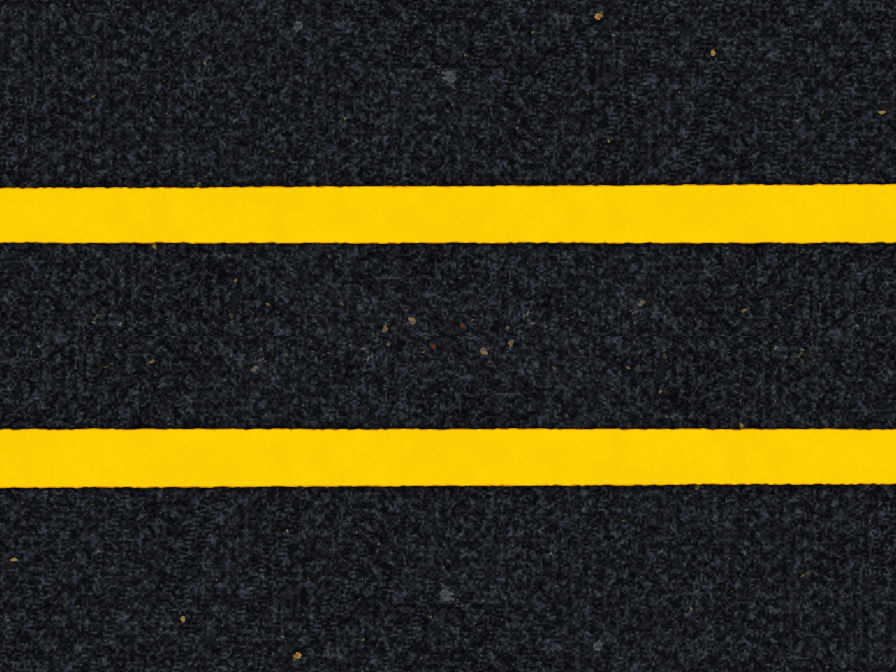
Give the GLSL for this texture, as a Shadertoy shader.

```glsl
#define ASPHALT vec3(0.106, 0.112, 0.130)
#define PAINT vec3(1.0, 0.822, 0.015)
#define PAINT_RIM vec3(0.75, 0.46, 0.04)
#define STRIPE_BOTTOM 0.638
#define STRIPE_TOP_LEFT 0.7205
#define STRIPE_TOP_RIGHT 0.7265
#define EDGE_ROUGHNESS 0.0032
#define GRAIN_SCALE 290.0
#define FLECK_SCALE 92.0
#define FLECK_LAYERS 4

float hash(vec2 p) {
    return fract(sin(dot(p, vec2(127.1, 311.7))) * 43758.5453);
}

float valueNoise(vec2 p) {
    vec2 cell = floor(p), f = fract(p);
    f = f * f * (3.0 - 2.0 * f);
    float low = mix(hash(cell), hash(cell + vec2(1, 0)), f.x);
    float high = mix(hash(cell + vec2(0, 1)), hash(cell + vec2(1, 1)), f.x);
    return mix(low, high, f.y);
}

mat2 rotation(float angle) {
    float c = cos(angle), s = sin(angle);
    return mat2(c, -s, s, c);
}

// Irregular chips, at most one per cell: x = coverage, y = random shade
vec2 stoneChips(vec2 p, float scale, float density, float pixel) {
    vec2 q = p * scale, cell = floor(q);
    float seed = hash(cell + scale);
    vec2 center = 0.35 + 0.3 * vec2(hash(cell + 17.3), hash(cell + 41.9));
    vec2 d = rotation(6.2832 * hash(cell + 73.1)) * (fract(q) - center);
    d.y *= 1.4 + 1.2 * hash(cell + 9.7);
    float radius = 0.12 + 0.2 * hash(cell + 29.5);
    float outline = length(d) - radius + 0.16 * (valueNoise(q * 6.0) - 0.5);
    float blur = pixel * scale;
    float cover = 1.0 - smoothstep(-blur, blur, outline);
    return vec2(cover * step(seed, density), hash(cell + 57.7));
}

vec3 asphalt(vec2 p, float pixel) {
    float grain = 0.55 * valueNoise(p * GRAIN_SCALE)
                + 0.45 * valueNoise(rotation(0.6) * p * GRAIN_SCALE * 0.53);
    float patches = valueNoise(p * 13.0) - 0.5;
    vec3 color = ASPHALT * (0.32 + 2.35 * grain * grain + 0.16 * patches);

    // Fine to coarse aggregate, warmer along the center seam
    float seam = exp(-pow((p.y - 0.523) / 0.012, 2.0));
    float scale = FLECK_SCALE * 1.7;
    float density = 0.26;
    for (int i = 0; i < FLECK_LAYERS; i++) {
        vec2 q = rotation(0.5 + float(i) * 0.8) * p;
        vec2 chip = stoneChips(q, scale, density, pixel);
        float warm = max(step(0.965, chip.y), seam * step(0.65, chip.y));
        vec3 stone = mix(vec3(0.25, 0.27, 0.29), vec3(0.48, 0.40, 0.27), warm);
        float texture_ = 0.3 + 1.1 * grain;
        color = mix(color, stone * texture_, chip.x * (0.3 + 0.55 * chip.y));
        scale *= 0.66;
        density *= 0.62;
    }
    return color;
}

// Larger pebbles: position, radius, warmth (0 gray, 1 ochre, 2 red)
vec3 addPebbles(vec3 color, vec2 p, float pixel) {
    vec4 pebbles[10] = vec4[10](
        vec4(0.891, 0.976, 0.0055, 1.0), vec4(1.061, 0.921, 0.0042, 1.0),
        vec4(1.313, 0.833, 0.0040, 1.0), vec4(0.231, 0.634, 0.0045, 0.9),
        vec4(0.351, 0.583, 0.0030, 0.8), vec4(0.613, 0.523, 0.0060, 0.5),
        vec4(0.955, 0.550, 0.0060, 0.3), vec4(0.668, 0.886, 0.0110, 0.0),
        vec4(0.443, 0.959, 0.0080, 0.0), vec4(0.689, 0.516, 0.0032, 2.0));
    for (int i = 0; i < 10; i++) {
        vec4 stone = pebbles[i];
        vec2 d = rotation(float(i) * 1.7) * (p - stone.xy);
        float rough = valueNoise(p * 240.0) - 0.5;
        float outline = length(d * vec2(1.0, 1.4)) - stone.z * (1.0 + 0.9 * rough);
        float cover = 1.0 - smoothstep(-pixel, pixel, outline);
        vec3 tint = mix(vec3(0.32, 0.34, 0.36), vec3(0.70, 0.53, 0.27), min(stone.w, 1.0));
        tint = mix(tint, vec3(0.45, 0.13, 0.06), max(stone.w - 1.0, 0.0));
        color = mix(color, tint * (0.9 + 0.5 * rough), cover * 0.85);
    }
    return color;
}

// Signed distance to the slightly tapered stripe, negative inside
float stripeDistance(vec2 p, float width) {
    float top = mix(STRIPE_TOP_LEFT, STRIPE_TOP_RIGHT, p.x / width);
    float d = max(p.y - top, STRIPE_BOTTOM - p.y);
    float rough = 0.6 * valueNoise(p * 150.0) + 0.4 * valueNoise(p * 48.0);
    return d + EDGE_ROUGHNESS * (rough - 0.5);
}

void mainImage(out vec4 fragColor, in vec2 fragCoord) {
    float pixel = 1.0 / iResolution.y;
    float width = iResolution.x * pixel;
    vec2 p = fragCoord * pixel;

    // Half-turn symmetry about the canvas center
    if (p.y < 0.5) p = vec2(width, 1.0) - p;

    vec3 color = addPebbles(asphalt(p, pixel), p, pixel);
    float d = stripeDistance(p, width);

    // Dark seam beside the paint
    color *= 1.0 - 0.55 * exp(-max(d, 0.0) / 0.004);

    // Paint with fine mottling and an ochre rim
    float mottling = valueNoise(p * 260.0) + valueNoise(p * 34.0) - 1.0;
    vec3 paint = PAINT * (0.99 + 0.025 * mottling);
    paint = mix(paint, PAINT_RIM, smoothstep(-0.0032, 0.0, d));
    color = mix(color, paint, 1.0 - smoothstep(-0.7 * pixel, 0.7 * pixel, d));
    fragColor = vec4(color, 1.0);
}
```
